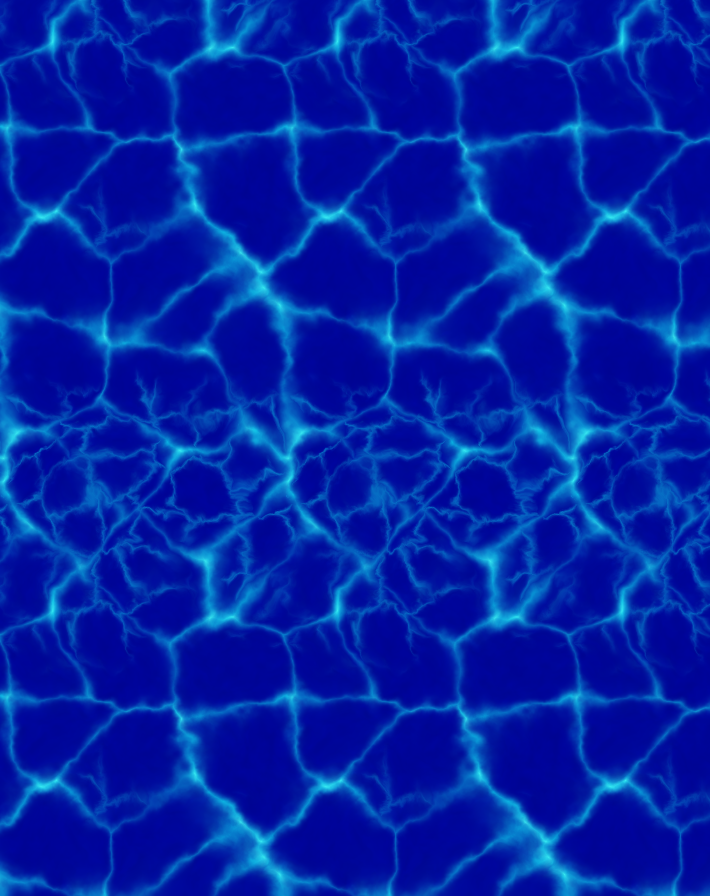
A WebGL 1 fragment shader for this texture:

```glsl
precision highp float;
// Seamless pool-water caustics: wispy cyan light filaments over deep blue, in tall repeating tiles.

uniform vec2 u_resolution;

const float TILE_WIDTH = 0.3177;         // in canvas heights
const vec2 TILE_SHAPE = vec2(1.0, 2.0);  // each tile is twice as tall as wide

const vec3 DEEP_BLUE = vec3(0.0, 0.015, 0.595);
const vec3 LIT_CYAN = vec3(0.04, 0.71, 0.89);
const vec3 SPARKLE = vec3(0.28, 0.98, 0.96);

vec2 hash2(vec2 cell) {
  vec2 k = vec2(dot(cell, vec2(127.1, 311.7)), dot(cell, vec2(269.5, 183.3)));
  return fract(sin(k) * 4375.85);
}

vec2 wrapCell(vec2 cell, vec2 period) {
  return floor(mod(cell + 0.5, period));
}

// Two independent channels of value noise that wrap at the period.
vec2 noise2(vec2 p, vec2 period, float seed) {
  vec2 i = floor(p);
  vec2 f = fract(p);
  f = f * f * (3.0 - 2.0 * f);
  vec2 a = hash2(wrapCell(i, period) + seed);
  vec2 b = hash2(wrapCell(i + vec2(1.0, 0.0), period) + seed);
  vec2 c = hash2(wrapCell(i + vec2(0.0, 1.0), period) + seed);
  vec2 d = hash2(wrapCell(i + 1.0, period) + seed);
  return mix(mix(a, b, f.x), mix(c, d, f.x), f.y);
}

vec2 fbm2(vec2 tile, float frequency, float seed) {
  vec2 sum = vec2(0.0);
  float amplitude = 0.53;
  for (int octave = 0; octave < 4; octave++) {
    sum += amplitude * noise2(tile * frequency, TILE_SHAPE * frequency, seed);
    frequency *= 2.0;
    amplitude *= 0.5;
    seed += 17.0;
  }
  return sum;
}

// Distances to the three nearest scattered cell centres, in ascending order.
vec3 nearestThree(vec2 p, vec2 period, float seed) {
  vec2 home = floor(p);
  vec3 near = vec3(9.0);
  for (int y = -2; y <= 2; y++) {
    for (int x = -2; x <= 2; x++) {
      vec2 cell = home + vec2(float(x), float(y));
      vec2 centre = cell + 0.06 + 0.88 * hash2(wrapCell(cell, period) + seed);
      float d = distance(p, centre);
      if (d < near.x) near = vec3(d, near.xy);
      else if (d < near.y) near = vec3(near.x, d, near.y);
      else near.z = min(near.z, d);
    }
  }
  return near;
}

// One at a junction of three cells, fading along the filaments.
float junction(vec3 near, float falloff) {
  return exp(-falloff * (near.z - near.x));
}

// Soft line along the cell borders.
float filament(vec3 near, float width) {
  return exp(-pow((near.y - near.x) / width, 1.4));
}

void main() {
  vec2 tile = gl_FragCoord.xy / (u_resolution.y * TILE_WIDTH);

  // Refraction bends the web and frays its edges.
  vec2 warped = tile + 0.17 * (fbm2(tile, 4.0, 3.0) - 0.5);
  warped += 0.028 * (fbm2(tile, 20.0, 61.0) - 0.5);
  vec2 variation = smoothstep(0.25, 0.75, fbm2(tile, 5.0, 29.0));
  vec2 grain = fbm2(warped, 28.0, 43.0);

  // Main web: thin strands that swell into bright patches at junctions.
  vec3 wide = nearestThree(warped * 3.0, TILE_SHAPE * 3.0, 11.0);
  float knot = junction(wide, 4.0);
  float width = 0.045 + 0.08 * variation.x * variation.x + 0.17 * knot * variation.y;
  float strength = 0.25 + 0.4 * variation.x + 0.3 * knot;
  float light = filament(wide, width) * strength;

  // Faint side branches, present only in patches.
  vec2 branchSpace = warped + 0.05 * (grain - 0.5);
  vec3 fine = nearestThree(branchSpace * 6.0, TILE_SHAPE * 6.0, 37.0);
  float patches = smoothstep(0.45, 0.68, fbm2(tile, 3.0, 83.0).x);
  float branches = filament(fine, 0.09 + 0.1 * variation.y) * patches;
  light = max(light, 0.48 * branches);

  // Mottled shimmer within the light and a weak haze around it.
  light *= 0.65 + 0.7 * grain.x;
  light += 0.05 * filament(wide, 0.4) * variation.y;
  float glint = pow(junction(wide, 6.0), 3.0) * smoothstep(0.3, 0.8, variation.x);

  vec3 color = DEEP_BLUE * (0.94 + 0.12 * grain.y);
  color = mix(color, LIT_CYAN, clamp(light, 0.0, 1.0));
  color = mix(color, SPARKLE, 0.75 * glint);
  gl_FragColor = vec4(color, 1.0);
}
```
